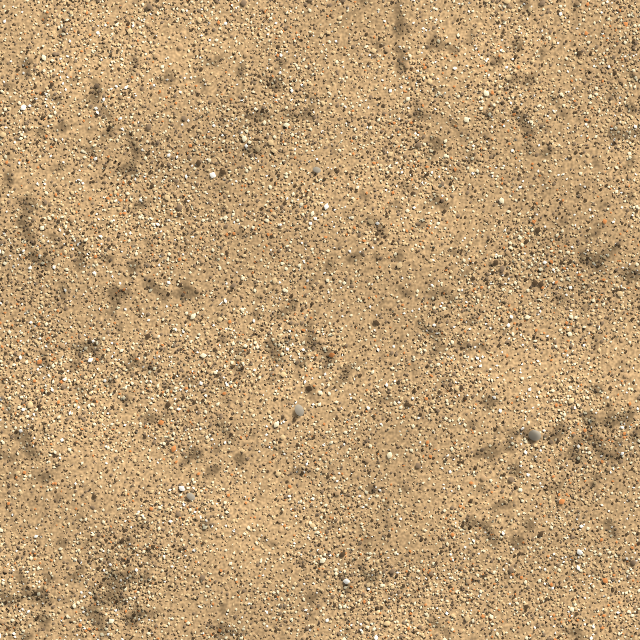
This texture is drawn by a WebGL 2 fragment shader. Its source:

```glsl
#version 300 es
precision highp float;
// Coarse sunlit sand: fine tan ground under layers of mixed mineral grains and a few grey pebbles.

uniform vec2 u_resolution;
out vec4 fragColor;

vec3 hash3(vec2 p) {
  vec3 q = fract(p.xyx * vec3(0.1031, 0.1030, 0.0973));
  q += dot(q, q.yxz + 33.33);
  return fract((q.xxy + q.yzz) * q.zyx);
}

float cornerSlope(vec2 corner, vec2 offset) {
  float angle = 6.2832 * hash3(corner + 300.0).x;
  return dot(vec2(cos(angle), sin(angle)), offset);
}

float gradientNoise(vec2 p) {
  vec2 i = floor(p), f = fract(p);
  vec2 w = f * f * f * (f * (f * 6.0 - 15.0) + 10.0);
  float low = mix(cornerSlope(i, f), cornerSlope(i + vec2(1, 0), f - vec2(1, 0)), w.x);
  float high = mix(cornerSlope(i + vec2(0, 1), f - vec2(0, 1)), cornerSlope(i + 1.0, f - 1.0), w.x);
  return 1.4 * mix(low, high, w.y);
}

// Mineral colour, chosen by a random value in 0..1
vec3 mineral(float pick) {
  vec3 c = vec3(0.36, 0.29, 0.21);
  c = mix(c, vec3(0.56, 0.47, 0.37), step(0.09, pick));
  c = mix(c, vec3(0.74, 0.61, 0.45), step(0.23, pick));
  c = mix(c, vec3(0.86, 0.74, 0.55), step(0.52, pick));
  c = mix(c, vec3(0.94, 0.89, 0.74), step(0.78, pick));
  c = mix(c, vec3(0.82, 0.54, 0.32), step(0.93, pick));
  return mix(c, vec3(0.99, 0.97, 0.92), step(0.965, pick));
}

// Lays one scatter of grains, lit from the upper right, over the colour below
vec3 addGrains(vec3 below, vec2 uv, float cells, float density, float size, float greyness) {
  vec2 p = uv * cells;
  float pixel = cells / u_resolution.y;
  vec3 color = below;
  for (int y = -1; y <= 1; y++) {
    for (int x = -1; x <= 1; x++) {
      vec2 id = floor(p) + vec2(x, y);
      vec3 place = hash3(id + cells * 1.37);
      vec3 look = hash3(id + cells * 2.11 + 91.7);
      if (place.z > density) continue;

      vec2 d = p - id - place.xy;
      float radius = size * mix(0.65, 1.35, look.x);
      float angle = 6.2832 * look.y;
      vec2 q = mat2(cos(angle), sin(angle), -sin(angle), cos(angle)) * d;
      q.y *= mix(1.1, 1.6, fract(look.x * 7.0));

      // Slightly angular outline
      float outline = max(length(q), mix(0.83, 0.7, greyness) * (abs(q.x) + abs(q.y)));
      float body = smoothstep(-0.7 * pixel, 0.7 * pixel, radius - outline);
      float shadow = smoothstep(0.0, 0.55 * radius, radius - length(d + vec2(0.45, 0.6) * radius));
      color *= 1.0 - 0.5 * shadow;

      vec3 tone = mix(mineral(look.z), vec3(0.62, 0.58, 0.51), greyness);
      float light = 1.03 + 0.27 * dot(d, vec2(0.6, 0.8)) / radius;
      color = mix(color, tone * light, body);
    }
  }
  return color;
}

void main() {
  vec2 uv = gl_FragCoord.xy / u_resolution.y;

  // Broad patches of gritty and smooth sand
  float patches = gradientNoise(uv * 6.0 + 3.0) + 0.6 * gradientNoise(uv * vec2(13.0, 17.0));
  float grit = smoothstep(-0.6, 0.65, patches);

  // Fine ground
  float dust = gradientNoise(uv * 230.0) + 0.6 * gradientNoise(uv * 110.0 + 9.0);
  vec3 color = vec3(0.76, 0.63, 0.46) * (1.0 + 0.2 * dust);

  // Grains from fine to coarse, then rare pebbles
  color = addGrains(color, uv, 215.0, mix(0.4, 0.85, grit), 0.40, 0.0);
  color = addGrains(color, uv, 135.0, mix(0.10, 0.62, grit), 0.35, 0.0);
  color = addGrains(color, uv, 75.0, 0.02 + 0.07 * grit, 0.32, 0.0);
  color = addGrains(color, uv, 7.0, 0.08, 0.055, 1.0);

  // Damp specks and gentle unevenness of the surface
  float damp = gradientNoise(uv * 36.0) + 0.7 * gradientNoise(uv * 8.0 + 21.0);
  color *= 1.06 - 0.3 * smoothstep(0.25, 0.85, damp);
  color *= 1.0 + 0.09 * gradientNoise(uv * vec2(4.0, 6.0) + 40.0);

  fragColor = vec4(clamp(color, 0.0, 1.0), 1.0);
}
```
